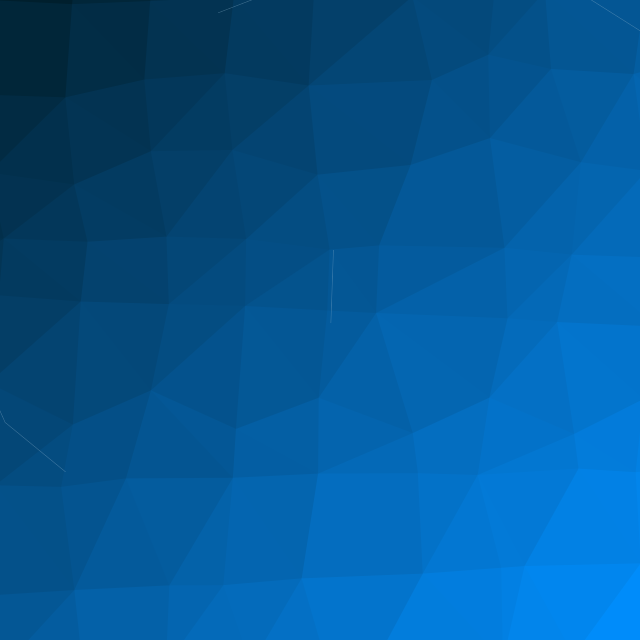
A WebGL 1 fragment shader for this background:

```glsl
precision highp float;

uniform vec2 u_resolution;

const vec2 FIRST = vec2(0.117, 0.883);
const vec2 SPACING = vec2(0.1276, -0.1302);

vec2 hash22(vec2 cell) {
  vec3 q = fract(cell.xyx * vec3(0.1031, 0.103, 0.0973));
  q += dot(q, q.yzx + 33.33);
  return fract((q.xx + q.yz) * q.zy);
}

// One at the given row or column, fading to zero at the next
float near(float index, float centre) {
  return max(0.0, 1.0 - abs(index - centre));
}

// Mesh vertex: a grid corner, columns from the left and rows from the top
vec2 meshVertex(vec2 cell) {
  float col = cell.x;
  float row = cell.y;

  // Columns sway sideways, the fifth against the others
  float right = -cos(1.257 * row) * (0.018 - 0.068 * near(col, 4.0));
  right += 0.02 * near(col, 5.0);
  right += 0.031 * near(col, 6.0) * cos(1.8 * (row - 1.0));
  right += 0.026 * cos(1.8 * (col - 2.6)) * (near(row, 5.0) - near(row, 6.0));

  // Rows shift, tilt and ripple
  float down = 0.005 - 0.027 * near(abs(row - 4.0), 1.0);
  down -= 0.006 * cos(1.047 * row) * (col - 3.0);
  down += 0.031 * cos(1.8 * col + 0.4) * exp(-(row - 0.7) * (row - 0.7));
  down += 0.027 * cos(3.1416 * col) * near(row, 4.0);

  vec2 jitter = (hash22(cell + 17.0) - 0.5) * 0.012;
  return FIRST + cell * SPACING + vec2(right, -down) + jitter;
}

// Signed distance to the line ab, positive on its left
float leftOf(vec2 p, vec2 a, vec2 b) {
  vec2 edge = normalize(b - a);
  return edge.x * (p.y - a.y) - edge.y * (p.x - a.x);
}

// Navy at the upper left, bright azure at the lower right
vec3 diagonalBlue(vec2 p) {
  float t = clamp((p.x + 1.0 - p.y) * 0.5, 0.0, 1.0);
  vec3 blue = mix(vec3(0.0, 0.122, 0.175), vec3(0.0, 0.562, 1.0), t);
  blue.r = 0.07 * t * (1.0 - t);
  return blue;
}

// Flat facet coloured at its centroid, weighted by coverage
vec4 facet(vec2 p, vec2 a, vec2 b, vec2 c, float pixel) {
  vec3 inside = vec3(leftOf(p, a, b), leftOf(p, b, c), leftOf(p, c, a));
  inside = clamp(inside / pixel + 0.5, 0.0, 1.0);
  float coverage = inside.x * inside.y * inside.z;
  return vec4(diagonalBlue((a + b + c) / 3.0), 1.0) * coverage;
}

// Hairline gap between two facets
float seam(vec2 p, vec2 a, vec2 b, float pixel) {
  vec2 ab = b - a;
  float along = clamp(dot(p - a, ab) / dot(ab, ab), 0.0, 1.0);
  float dist = length(p - a - ab * along);
  float width = 0.0008;
  return clamp((width * 0.5 - dist) / pixel + 0.5, 0.0, 1.0) * min(width / pixel + 0.3, 1.0);
}

void main() {
  vec2 p = gl_FragCoord.xy / u_resolution;
  float pixel = 1.0 / min(u_resolution.x, u_resolution.y);
  vec2 home = floor((p - FIRST) / SPACING);

  // Split each nearby quad along its shorter diagonal
  vec4 sum = vec4(0.0);
  for (int j = -1; j <= 1; j++) {
    for (int i = -1; i <= 1; i++) {
      vec2 cell = home + vec2(float(i), float(j));
      vec2 a = meshVertex(cell + vec2(0.0, 1.0));
      vec2 b = meshVertex(cell + vec2(1.0, 1.0));
      vec2 c = meshVertex(cell + vec2(1.0, 0.0));
      vec2 d = meshVertex(cell);
      if (distance(a, c) < distance(b, d)) {
        sum += facet(p, a, b, c, pixel) + facet(p, a, c, d, pixel);
      } else {
        sum += facet(p, a, b, d, pixel) + facet(p, b, c, d, pixel);
      }
    }
  }
  vec3 color = sum.a > 0.001 ? sum.rgb / sum.a : diagonalBlue(p);

  // Pale seams
  float gap = seam(p, vec2(0.521, 0.609), vec2(0.517, 0.496), pixel);
  gap = max(gap, seam(p, vec2(0.341, 0.98), vec2(0.393, 1.0), pixel));
  gap = max(gap, seam(p, vec2(0.924, 1.0), vec2(1.0, 0.952), pixel));
  gap = max(gap, seam(p, vec2(0.008, 0.34), vec2(0.102, 0.263), pixel));
  gap = max(gap, seam(p, vec2(0.0, 0.358), vec2(0.008, 0.34), pixel));
  color = mix(color, vec3(0.55, 0.7, 0.8), gap * 0.5);

  gl_FragColor = vec4(color, 1.0);
}
```
